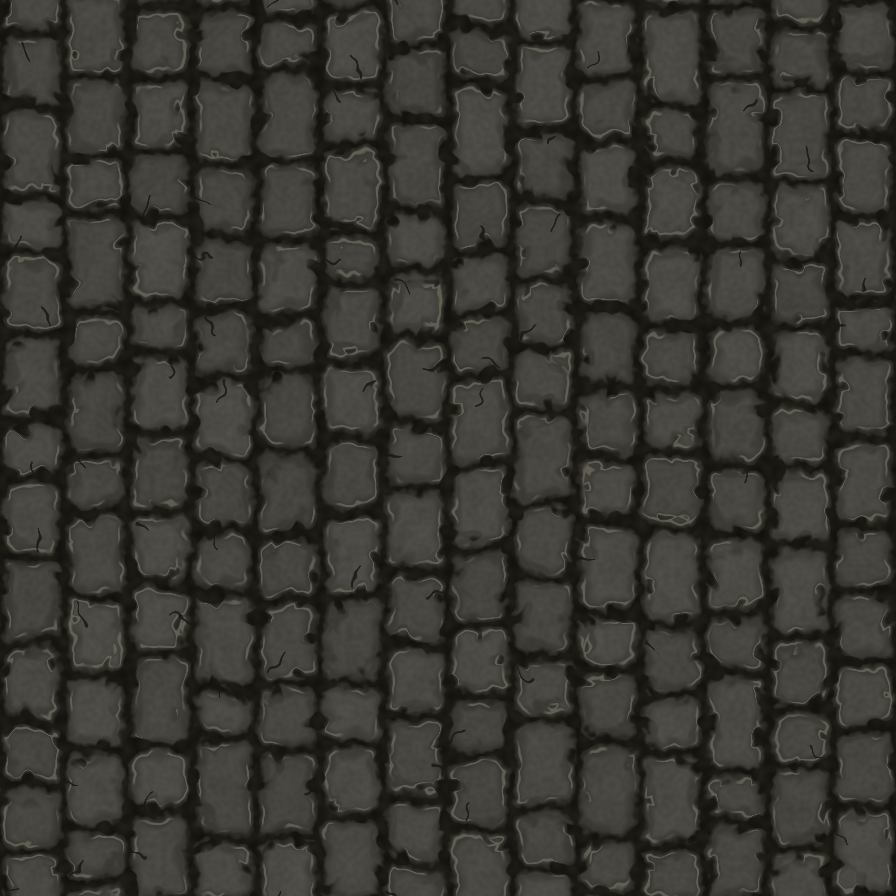
Reproduce this texture procedurally as a WebGL 2 fragment shader.

```glsl
#version 300 es
precision highp float;
// Dark cobblestones in 14 straight columns of about 12 uneven stones each.
// Every stone is a rounded box with a noisy outline, a broken pale rim, chips
// and cracks; all lattices wrap, so the canvas tiles in both directions.
uniform vec2 u_resolution;
out vec4 fragColor;

const vec2 GRID = vec2(14.0, 12.0);

// Two random values from 0 to 1 for a non-negative lattice point
vec2 hash(vec2 p) {
    uvec2 q = uvec2(p) * 1664525u + 1013904223u;
    for (int i = 0; i < 2; i++) {
        q.x += q.y * 1664525u;
        q.y += q.x * 1664525u;
        q ^= q >> 16u;
    }
    return vec2(q) / float(0xffffffffu);
}

float slope(vec2 cell, vec2 offset, float period) {
    float angle = 6.2832 * hash(mod(cell, period) + period * 7.0).x;
    return dot(vec2(cos(angle), sin(angle)), offset);
}

// Gradient noise with a whole number of lattice cells across the canvas
float noise(vec2 uv, float period) {
    vec2 p = uv * period, i = floor(p), f = p - i;
    vec2 s = f * f * f * (f * (f * 6.0 - 15.0) + 10.0), e = vec2(1, 0);
    float low = mix(slope(i, f, period), slope(i + e, f - e, period), s.x);
    float high = mix(slope(i + e.yx, f - e.yx, period), slope(i + 1.0, f - 1.0, period), s.x);
    return 1.4 * mix(low, high, s.y);
}

// Height of the slightly tilted joint below a row
float joint(float column, float row, float x) {
    vec2 h = hash(vec2(column, mod(row, GRID.y)) + 300.0) - 0.5;
    return row + 0.42 * h.x + 0.16 * h.y * x;
}

float roundedBox(vec2 p, vec2 size, float radius) {
    vec2 q = abs(p) - size + radius;
    return length(max(q, 0.0)) + min(max(q.x, q.y), 0.0) - radius;
}

float segment(vec2 p, vec2 a, vec2 b) {
    vec2 pa = p - a, ba = b - a;
    return length(pa - ba * clamp(dot(pa, ba) / dot(ba, ba), 0.0, 1.0));
}

void main() {
    vec2 uv = gl_FragCoord.xy / u_resolution;
    float soft = max(0.012, 7.0 / min(u_resolution.x, u_resolution.y));
    float grain = noise(uv, 150.0);
    float patches = noise(uv, 37.0);

    // Bend the joints, then find the column and the stone within it
    vec2 bend = vec2(noise(uv, 29.0), noise(uv + 0.37, 31.0)) * 0.07
              + vec2(noise(uv, 71.0), noise(uv + 0.61, 73.0)) * 0.045;
    vec2 p = uv * GRID + bend;
    float column = mod(floor(p.x), GRID.x);
    float x = fract(p.x) - 0.5;
    float y = p.y + hash(vec2(column, 90.0)).x;
    float row = floor(y);
    if (y < joint(column, row, x)) row -= 1.0;
    else if (y >= joint(column, row + 1.0, x)) row += 1.0;
    float bottom = joint(column, row, x), top = joint(column, row + 1.0, x);

    // Stone outline, in units of the column width
    vec2 id = vec2(column, mod(row, GRID.y));
    vec2 shape = hash(id + 500.0), tone = hash(id + 700.0), crackSeed = hash(id + 900.0);
    float aspect = GRID.x / GRID.y;
    vec2 q = vec2(x, (y - 0.5 * (bottom + top)) * aspect);
    vec2 size = vec2(0.5, 0.5 * (top - bottom) * aspect) - 0.075 - 0.025 * shape.x;
    float d = roundedBox(q, size, 0.10 + 0.10 * shape.y);
    d += 0.10 * smoothstep(0.22, 0.55, noise(uv + 0.19, 43.0));
    d += 0.02 * noise(uv, 97.0);

    // Worn face: brushed patches, fine grain and a darker border
    float face = 1.0 - smoothstep(-0.17, -0.02, d + 0.10 * patches + 0.04 * grain);
    vec3 color = mix(vec3(0.225, 0.222, 0.202), vec3(0.285, 0.282, 0.260), face);
    color *= 0.95 + 0.10 * tone.x + 0.06 * patches + 0.07 * grain;

    // Shaded shoulder falling into the dark joint
    color = mix(color, vec3(0.17, 0.16, 0.14), smoothstep(-0.025, 0.025, d + 0.02 * grain));
    vec3 grout = vec3(0.10, 0.092, 0.072) * (1.0 + 0.35 * noise(uv, 83.0));
    color = mix(color, grout, smoothstep(0.015, 0.065, d + 0.025 * grain));

    // Pale rim, broken into strokes
    float rim = 1.0 - smoothstep(0.007, 0.007 + 1.6 * soft, abs(d + 0.035));
    rim *= smoothstep(-0.12, 0.22, noise(uv + 0.53, 33.0) + 0.5 * (tone.y - 0.5));
    color = mix(color, vec3(0.43, 0.415, 0.37), 0.75 * rim);

    // Short cracks reaching in from the edge of some stones
    float angle = 6.2832 * crackSeed.x;
    vec2 ray = vec2(cos(angle), sin(angle));
    vec2 bent = q + 0.08 * vec2(noise(uv, 61.0), noise(uv + 0.29, 67.0));
    float crack = segment(bent, ray * 0.50, ray * 0.24 + 0.10 * (shape - 0.5));
    crack = 1.0 - smoothstep(0.008, 0.008 + 1.5 * soft, crack);
    color = mix(color, vec3(0.10, 0.09, 0.075), 0.85 * crack * step(0.68, crackSeed.y));

    fragColor = vec4(color, 1.0);
}
```
